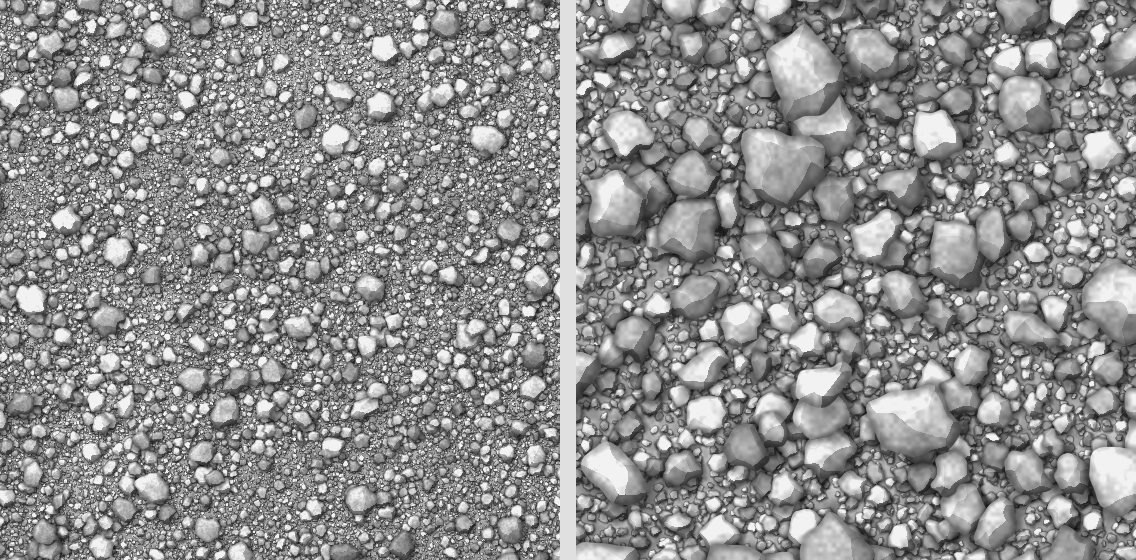
Left, the full canvas; right, a detail of the centre.
A WebGL 1 fragment shader for this texture:

```glsl
precision highp float;
// Grey crushed gravel: six layers of faceted stones, from grit to cobbles.
// Each stone is a jittered polyhedron made of half planes; it is lit from
// the upper left and darkens the finer layers around it.
uniform vec2 u_resolution;

#define GRIT_CELLS 150.0    // cells across the canvas in the finest layer
#define LAYER_RATIO 0.64    // cell count of each layer against the one below
#define GRIT_DENSITY 0.95
#define COBBLE_DENSITY 0.26
#define SHADOW 0.42
#define ROUGHNESS 0.13
#define GRAIN 0.17
#define GAIN 1.07
#define LIGHT vec3(-0.38, 0.56, 0.74)

const int LAYERS = 6;
const int SIDES = 7;
const float TAU = 6.28318;

vec3 hash3(vec2 p) {
  vec3 q = fract(p.xyx * vec3(0.1031, 0.1030, 0.0973));
  q += dot(q, q.yxz + 33.33);
  return fract((q.xxy + q.yzz) * q.zyx);
}

float noise(vec2 p) {
  vec2 i = floor(p), f = fract(p);
  f = f * f * (3.0 - 2.0 * f);
  return mix(mix(hash3(i).x, hash3(i + vec2(1, 0)).x, f.x),
             mix(hash3(i + vec2(0, 1)).x, hash3(i + vec2(1, 1)).x, f.x), f.y);
}

float smoothMin(float a, float b, float k) {
  float h = max(k - abs(a - b), 0.0) / k;
  return min(a, b) - 0.25 * h * h * k;
}

// Returns the inner distance to the outline (negative outside) and the light.
vec2 stone(vec2 p, vec2 id, float radius) {
  vec3 form = hash3(id + 71.3);
  float axis = form.x * TAU;
  float narrow = mix(0.55, 1.0, form.y);
  vec2 tilt = (hash3(id + 13.7).xy - 0.5) * 0.7;
  float height = radius * mix(0.25, 0.6, form.z) - dot(p, tilt);
  vec2 slope = tilt;
  float edge = radius * 2.0;
  for (int k = 0; k < SIDES; k++) {
    vec3 cut = hash3(id + float(k) * 5.17 + 31.0);
    float angle = (float(k) + 0.6 * (cut.x - 0.5)) * TAU / float(SIDES) + axis;
    vec2 dir = vec2(cos(angle), sin(angle));
    float along = cos(angle - axis);
    float reach = radius * mix(narrow, 1.0, along * along) * mix(0.85, 1.1, cut.y);
    float inside = reach - dot(p, dir);
    float steep = mix(0.6, 2.2, cut.z);
    if (inside * steep < height) {
      height = inside * steep;
      slope = dir * steep;
    }
    edge = smoothMin(edge, inside, radius * 0.22);
  }
  vec3 normal = normalize(vec3(slope * 0.65 + 0.35 * p / radius, 1.0));
  return vec2(edge, 0.47 + 0.7 * dot(normal, normalize(LIGHT)));
}

// Paints one layer of stones over the tone below it.
float scatter(float tone, vec2 uv, float cells, float size, float pixel) {
  vec2 shift = vec2(17.3, 41.9) * (1.0 + size * 5.0);
  vec2 grid = uv * cells + shift;
  vec2 warp = vec2(noise(grid * 5.0), noise(grid * 5.0 + 57.0)) - 0.5;
  float mottle = noise(grid * 4.0 + 23.0) - 0.5;
  float blur = pixel * cells * 0.7;
  for (int j = -1; j <= 1; j++) {
    for (int i = -1; i <= 1; i++) {
      vec2 id = floor(grid) + vec2(float(i), float(j));
      vec3 place = hash3(id);
      vec3 look = hash3(id + 117.0);
      vec2 centre = id + 0.5 + (place.xy - 0.5) * 0.8;
      float patchiness = 0.3 + 1.4 * noise((centre - shift) / cells * 6.0 + 9.0);
      float density = mix(GRIT_DENSITY, COBBLE_DENSITY, size) * mix(1.0, patchiness, min(size * 2.0, 1.0));
      vec2 p = grid - centre;
      if (place.z > density || dot(p, p) > 1.21) continue;

      float radius = mix(0.27, 0.49, look.x);
      vec2 shape = stone(p + warp * ROUGHNESS, id, radius);
      float edge = shape.x;

      // Contact shadow, longer on the side away from the light.
      float away = dot(p, -normalize(LIGHT.xy)) / (length(p) + 0.01);
      float shadow = smoothstep(-0.15 - 0.08 * away, 0.02, edge);
      tone *= 1.0 - SHADOW * shadow;

      float albedo = mix(0.53, 0.93, look.y) + 0.05 * size;
      float rim = mix(0.68, 1.0, smoothstep(0.0, 0.11, edge));
      float face = albedo * shape.y * rim * (1.0 + 0.25 * mottle);
      tone = mix(tone, face, smoothstep(-blur, blur, edge));
    }
  }
  return tone;
}

void main() {
  float pixel = 1.0 / min(u_resolution.x, u_resolution.y);
  vec2 uv = gl_FragCoord.xy * pixel;

  // Dusty ground, then stones from fine to coarse.
  float tone = 0.5 + 0.2 * noise(uv * 90.0);
  float cells = GRIT_CELLS;
  for (int k = 0; k < LAYERS; k++) {
    tone = scatter(tone, uv, cells, float(k) / float(LAYERS - 1), pixel);
    cells *= LAYER_RATIO;
  }

  // Mineral grain and broad drifts of dust.
  float grain = 0.6 * noise(uv * 380.0) + 0.4 * noise(uv * 170.0 + 5.0) - 0.5;
  tone *= 1.0 + GRAIN * 2.0 * grain;
  tone *= 0.94 + 0.12 * noise(uv * 5.0 + 31.0);
  gl_FragColor = vec4(vec3(clamp(tone * GAIN, 0.08, 0.95)), 1.0);
}
```
